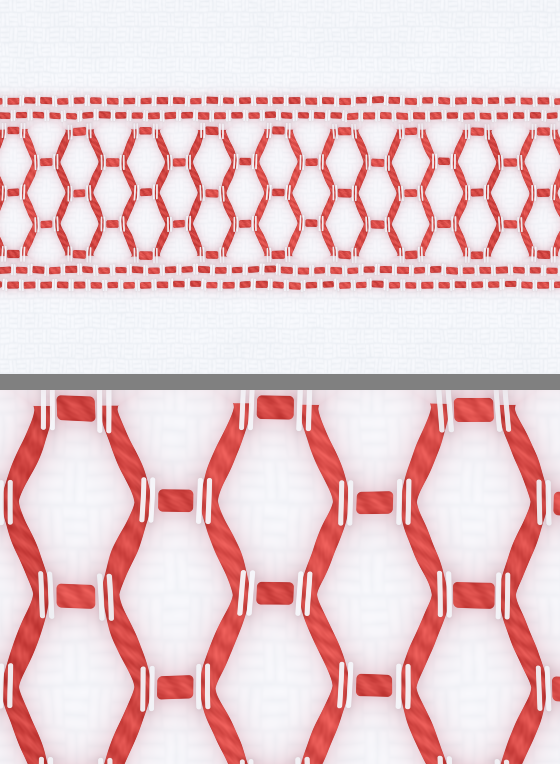
Top, the full canvas; bottom, a detail of the centre.
Give the GLSL for this pattern, as a Shadertoy shader.

```glsl
// Red yarn embroidered on white huck linen: a band of interlocking oval cells
// between double rows of running stitches. Unit length is one cell repeat;
// yarns and white holding threads are distance shapes layered over a weave.

#define REPEATS 8.45                  // cells across the canvas
#define BAND_ORIGIN vec2(0.2, 0.4844) // first cell centre (repeats), band axis (height)
#define ROW_STEP 0.467                // height between stitch rows in the cells
#define SWING 0.08                    // sideways travel of the curved yarns
#define YARN_WIDTH 0.058              // greatest half width of a curved yarn
#define PLY 9.0                       // yarn twists per unit length
#define WEAR 0.018                    // hand-sewn displacement
#define RED_DEEP vec3(0.74, 0.20, 0.19)
#define RED_LIGHT vec3(0.95, 0.39, 0.37)
#define LINEN vec3(0.972, 0.978, 0.993)
#define LINEN_GAP vec3(0.89, 0.91, 0.935)
#define HAZE vec3(0.95, 0.85, 0.87)   // red light spilled on the cloth

const float PI = 3.14159265;

float hash(vec2 p) {
    vec3 h = fract(vec3(p.xyx) * 0.1031);
    h += dot(h, h.yzx + 33.33);
    return fract((h.x + h.y) * h.z);
}

float cornerSlope(vec2 corner, vec2 offset) {
    float angle = 2.0 * PI * hash(corner);
    return dot(vec2(cos(angle), sin(angle)), offset);
}

// Gradient noise, roughly -0.7 to 0.7
float noise(vec2 p) {
    vec2 i = floor(p), f = fract(p);
    vec2 u = f * f * f * (f * (f * 6.0 - 15.0) + 10.0);
    vec2 e = vec2(1.0, 0.0);
    return mix(mix(cornerSlope(i, f), cornerSlope(i + e, f - e), u.x),
               mix(cornerSlope(i + e.yx, f - e.yx), cornerSlope(i + 1.0, f - 1.0), u.x), u.y);
}

float boxDistance(vec2 p, vec2 halfSize, float radius) {
    vec2 d = abs(p) - halfSize + radius;
    return length(max(d, 0.0)) + min(max(d.x, d.y), 0.0) - radius;
}

float cover(float d, float px) {
    return 1.0 - smoothstep(-0.6 * px, 0.6 * px, d);
}

// Staggered blocks of horizontal threads and paired vertical floats
vec3 linen(vec2 p) {
    vec2 g = p * vec2(4.0, 4.4) + 0.12 * noise(p * 3.0);
    g.x += 0.5 * mod(floor(g.y), 2.0);
    vec2 c = fract(g);
    float picks = abs(sin(3.0 * PI * c.y));
    float floats = abs(sin(4.0 * PI * c.x)) * smoothstep(0.0, 0.15, c.y) * smoothstep(1.0, 0.85, c.y);
    float thread = mix(picks, floats, smoothstep(0.2, 0.3, abs(c.x - 0.5)));
    float light = 0.55 + 0.4 * thread + 0.2 * noise(p * 14.0) + 0.12 * noise(p * 2.0);
    return mix(LINEN_GAP, LINEN, clamp(light, 0.0, 1.0));
}

// Lays one yarn; across runs -1 to 1 over its width
void layYarn(inout vec3 col, float d, float along, float across, float tone, float px) {
    col *= mix(vec3(1.0), HAZE, 0.85 * exp(-16.0 * max(d, 0.0)));
    float ply = sin(2.0 * PI * (along * PLY + 0.4 * across));
    float roundness = sqrt(max(0.0, 1.0 - across * across));
    float fibre = noise(vec2(along * 22.0, across * 3.0 + along * 20.0));
    float light = 0.12 + 0.42 * roundness + 0.2 * ply + 0.3 * fibre + 0.3 * (tone - 0.5);
    vec3 yarn = mix(RED_DEEP, RED_LIGHT, clamp(light, 0.0, 1.0));
    col = mix(col, yarn, cover(d, px));
}

// Row of short bars, each held by white threads at two distances from its middle
void stitchRow(inout vec3 col, vec2 p, float pitch, vec2 bar, vec2 holds, float holdLength, float seed, float px) {
    float id = floor(p.x / pitch + 0.5);
    float tone = hash(vec2(id + 40.0, seed));
    vec2 s = vec2(p.x - id * pitch, p.y + WEAR * (tone - 0.5));
    vec2 size = bar * (0.93 + 0.14 * hash(vec2(id + 71.0, seed)));
    s.y += 0.12 * s.x * (hash(vec2(id + 93.0, seed)) - 0.5);
    layYarn(col, boxDistance(s, size, 0.025), s.x + tone, s.y / size.y, tone, px);

    float x = abs(s.x + 0.1 * s.y * (tone - 0.5));
    float nearest = min(abs(x - holds.x), abs(x - holds.y));
    float d = boxDistance(vec2(nearest, s.y), vec2(0.013, holdLength), 0.012);
    col *= 1.0 - 0.05 * exp(-40.0 * max(d, 0.0));
    col = mix(col, LINEN - 0.03 * tone, 0.93 * cover(d, px));
}

void mainImage(out vec4 fragColor, in vec2 fragCoord) {
    float px = REPEATS / iResolution.x;
    vec2 q = (fragCoord - vec2(0.0, BAND_ORIGIN.y * iResolution.y)) * px - vec2(BAND_ORIGIN.x, 0.0);
    vec3 col = linen(q);
    col = mix(col, vec3(0.975, 0.97, 0.985), 0.35 * smoothstep(1.6, 1.3, abs(q.y)));
    col *= 1.0 - 0.006 * smoothstep(1.5, 2.9, abs(q.y));

    // Hand-sewn unevenness
    vec2 p = q + WEAR * vec2(noise(q * 2.3), noise(q * 1.7 + 19.0));

    // Curved yarns on both sides of each column
    float column = floor(p.x + 0.5), x = p.x - column, side = sign(x);
    float phase = PI * p.y / ROW_STEP;
    float path = 0.25 - SWING * asin(0.95 * cos(phase)) / 1.253;
    float width = YARN_WIDTH * (0.68 + 0.32 * abs(sin(phase)) + 0.12 * noise(vec2(column * 7.0 + side * 3.0, p.y * 7.0)));
    float offset = (abs(x) - path) * 0.95;
    float d = max(abs(offset) - width, abs(p.y) - 2.0 * ROW_STEP - 0.02);
    layYarn(col, d, p.y, side * offset / width, hash(vec2(column + 30.0, side + 5.0)), px);

    // Joining stitches, alternating between columns and gaps
    for (int k = -2; k <= 2; k++) {
        float shift = 0.5 * float(k & 1);
        stitchRow(col, p - vec2(shift, float(k) * ROW_STEP), 1.0, vec2(0.096, 0.06),
                  vec2(0.122, 0.168), 0.115, float(k) + 9.0, px);
    }

    // Double running rows above and below, staggered by half a stitch
    for (int i = 0; i < 4; i++) {
        bool inner = (i & 1) == 0;
        float y = (i < 2 ? 1.0 : -1.0) * (inner ? 1.165 : 1.39);
        stitchRow(col, p - vec2(inner ? 0.125 : 0.0, y), 0.25, vec2(0.088, 0.05),
                  vec2(0.104), 0.085, float(i) + 20.0, px);
    }
    fragColor = vec4(clamp(col, 0.0, 1.0), 1.0);
}
```
